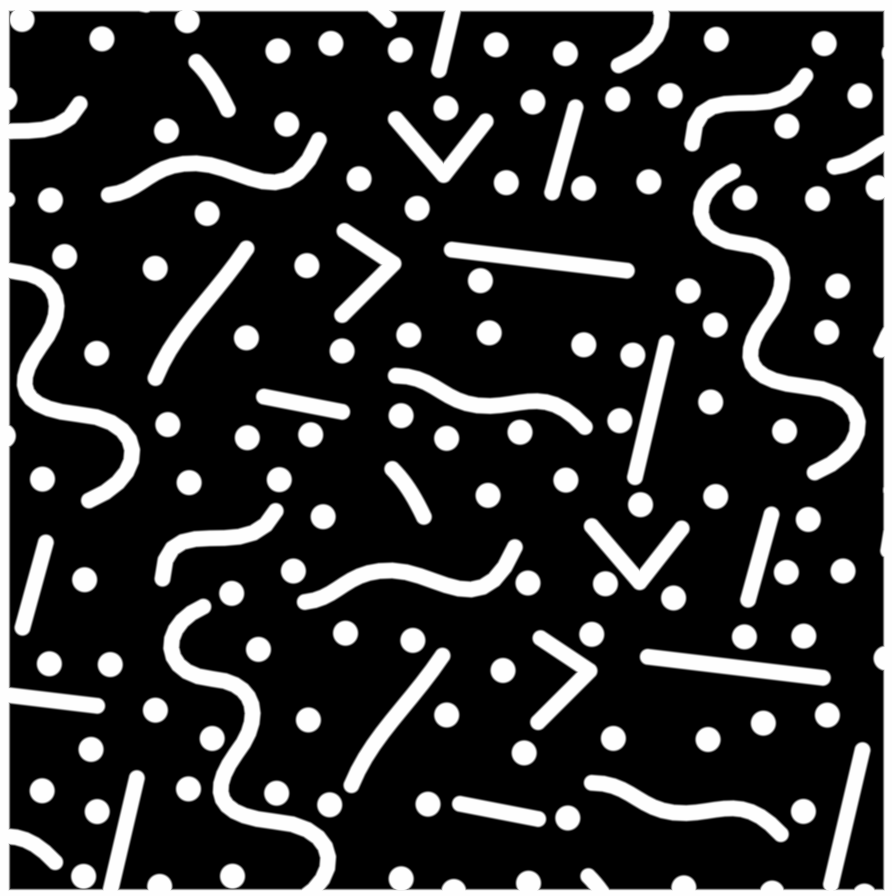
Write a Shadertoy shader that draws this pattern.

```glsl
#define UNITS 768.0        // design units per canvas height
#define MARGIN 7.7         // white frame width
#define STROKE 6.8         // half width of the strokes
#define DOT 10.7           // dot radius
#define DOT_CELL 66.0      // spacing of the dot grid
#define DOT_JITTER 0.56    // share of a cell open to dot centres
#define DOT_TRIES 6        // placements tested per cell
#define CLEARANCE 23.0     // least distance from dot centre to stroke axis
#define CURVE_STEPS 10     // straight pieces per curve
#define SOFT 1.4           // half width of the edge blur
#define PAPER vec3(0.0)
#define INK vec3(0.995)

// Columns are the two translations that repeat the stroke group
const mat2 TILE = mat2(168.0, 349.0, 622.0, -24.0);

vec2 hash2(vec3 v) {
    v = fract(v * vec3(0.1031, 0.1030, 0.0973));
    v += dot(v, v.yzx + 33.33);
    return fract((v.xx + v.yz) * v.zy);
}

// Offset from the nearest repeat of a stroke centre
vec2 wrap(vec2 p, float x, float y) {
    vec2 d = p - vec2(x, y);
    return d - TILE * floor(inverse(TILE) * d + 0.5);
}

float segment(vec2 p, vec2 a, vec2 b) {
    vec2 ab = b - a;
    return length(p - a - ab * clamp(dot(p - a, ab) / dot(ab, ab), 0.0, 1.0));
}

float bar(vec2 p, vec2 halfSpan) {
    return segment(p, -halfSpan, halfSpan);
}

float chevron(vec2 p, vec2 a, vec2 tip, vec2 b) {
    return min(segment(p, a, tip), segment(p, tip, b));
}

// Distance to a cubic Bezier
float curve(vec2 p, vec2 a, vec2 b, vec2 c, vec2 d) {
    float dist = 1e5;
    vec2 last = a;
    for (int i = 1; i <= CURVE_STEPS; i++) {
        float t = float(i) / float(CURVE_STEPS), s = 1.0 - t;
        vec2 next = s * s * (s * a + 3.0 * t * b) + t * t * (3.0 * s * c + t * d);
        dist = min(dist, segment(p, last, next));
        last = next;
    }
    return dist;
}

float serpent(vec2 p) {
    vec2 j1 = vec2(-30, -67), j2 = vec2(-10, -3), j3 = vec2(22, 55);
    float d = curve(p, vec2(-38, -129), vec2(-76, -113), vec2(-76, -71), j1);
    d = min(d, curve(p, j1, vec2(8, -64), vec2(14, -33), j2));
    d = min(d, curve(p, j2, vec2(-33, 29), vec2(-28, 50), j3));
    return min(d, curve(p, j3, vec2(82, 59), vec2(84, 108), vec2(32, 129)));
}

float risingWave(vec2 p) {
    vec2 mid = vec2(-15, -2);
    return min(curve(p, vec2(-90, 25), vec2(-60, 22), vec2(-55, -3), mid),
               curve(p, mid, vec2(25, -1), vec2(62, 45), vec2(90, -22)));
}

float fallingWave(vec2 p) {
    vec2 mid = vec2(0, 4);
    return min(curve(p, vec2(-81, -22), vec2(-45, -22), vec2(-40, 5), mid),
               curve(p, mid, vec2(30, 3), vec2(50, -12), vec2(81, 22)));
}

// Distance to the axis of the nearest stroke
float strokeAxis(vec2 p) {
    float d = serpent(wrap(p, 668.0, 276.0));
    d = min(d, risingWave(wrap(p, 185.0, 142.0)));
    d = min(d, fallingWave(wrap(p, 422.0, 344.0)));
    d = min(d, curve(wrap(p, 643.0, 94.0), vec2(-48, 29), vec2(-46, -35), vec2(25, 20), vec2(49, -29)));
    d = min(d, curve(wrap(p, 174.0, 268.0), vec2(39, -55), vec2(10, -12), vec2(-22, 14), vec2(-39, 56)));
    d = min(d, curve(wrap(p, 184.0, 73.0), vec2(-14, -20), vec2(-4, -10), vec2(4, 2), vec2(13, 21)));
    d = min(d, chevron(wrap(p, 380.0, 126.0), vec2(-39, -24), vec2(2, 24), vec2(38, -22)));
    d = min(d, chevron(wrap(p, 317.0, 234.0), vec2(-20, -36), vec2(22, -8), vec2(-22, 36)));
    d = min(d, bar(wrap(p, 464.0, 223.0), vec2(75, 9)));
    d = min(d, bar(wrap(p, 485.0, 128.5), vec2(10, -36.5)));
    d = min(d, bar(wrap(p, 559.5, 351.5), vec2(13.5, -57.5)));
    return min(d, bar(wrap(p, 261.5, 346.5), vec2(33.5, 6.5)));
}

// One dot per cell, at the first tested place clear of strokes
float dots(vec2 p) {
    vec2 g = p / DOT_CELL;
    float shift = 0.5 * mod(floor(g.y), 2.0);
    vec2 cell = floor(g + vec2(shift, 0.0));
    for (int k = 0; k < DOT_TRIES; k++) {
        vec2 jitter = (hash2(vec3(cell + 40.0, float(k) * 7.0 + 3.0)) - 0.5) * DOT_JITTER;
        vec2 centre = (cell + 0.5 + jitter - vec2(shift, 0.0)) * DOT_CELL;
        if (strokeAxis(centre) > CLEARANCE) return length(p - centre) - DOT;
    }
    return 1e5;
}

void mainImage(out vec4 fragColor, in vec2 fragCoord) {
    // Design space with y pointing down
    vec2 fromCentre = (fragCoord - 0.5 * iResolution.xy) / iResolution.y * UNITS;
    fromCentre.y = -fromCentre.y;
    vec2 p = fromCentre + 0.5 * UNITS;

    // Frame, strokes and dots share one ink
    vec2 panel = 0.5 * UNITS * iResolution.xy / iResolution.y - MARGIN;
    vec2 beyond = abs(fromCentre - vec2(0.5, 2.0)) - panel;
    float frame = -max(beyond.x, beyond.y);
    float shape = min(frame, min(strokeAxis(p) - STROKE, dots(p)));

    float blur = max(SOFT, UNITS / iResolution.y);
    fragColor = vec4(mix(INK, PAPER, smoothstep(-blur, blur, shape)), 1.0);
}
```
